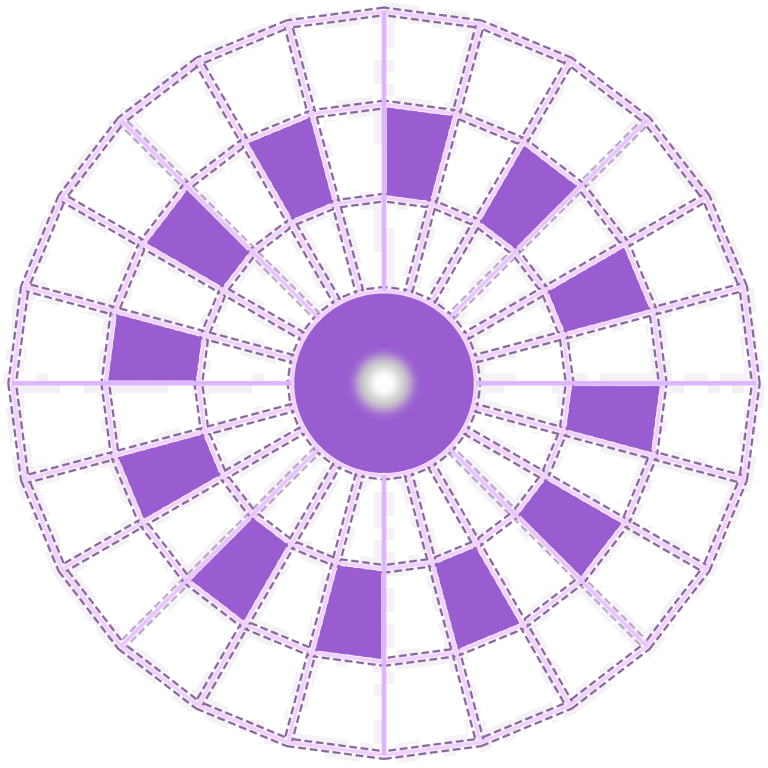
Give the GLSL for this background, as a three.js fragment shader.

```glsl
varying vec2 vUv;

const float PI = 3.14159265;
const float SECTORS = 24.0;
const float STEP = 2.0 * PI / SECTORS;
const vec2 CENTER = vec2(0.5, 0.501);

// Ring radii, measured at the polygon corners
const float HUB_RING = 0.1205;
const float RING_GAP = 0.1212;
const float OUTER_RING = HUB_RING + 3.0 * RING_GAP;
const float DISC_RADIUS = 0.1168;
const float GLOW_RADIUS = 0.056;

// Line profile
const float CORE_HALF = 0.0024;
const float AXIS_HALF = 0.0030;
const float EDGE_OFFSET = 0.0050;
const float EDGE_HALF = 0.0015;
const float CELL_INSET = 0.0036;
const float DASH_PERIOD = 0.0150;
const float DASH_FILL = 0.68;
const float SOFTNESS = 0.0010;

// Blocky pale fringe around the lines
const float FRINGE_BLOCKS = 64.0;
const float FRINGE_REACH = 0.013;

const vec3 WHITE = vec3(1.0);
const vec3 PURPLE = vec3(0.60, 0.36, 0.82);
const vec3 LILAC = vec3(0.95, 0.82, 1.00);
const vec3 AXIS_LILAC = vec3(0.87, 0.71, 1.00);
const vec3 DASH_COLOR = vec3(0.53, 0.40, 0.62);
const vec3 FRINGE_COLOR = vec3(0.94, 0.93, 0.95);

float hash(vec2 p) {
  return fract(sin(dot(p, vec2(127.1, 311.7))) * 43758.5);
}

// 1 where the signed distance is negative
float cover(float d) {
  return 1.0 - smoothstep(-SOFTNESS, SOFTNESS, d);
}

// Dashes along a line, with a phase that differs on each side
float dashes(float along, float side) {
  float t = fract(along / DASH_PERIOD + 0.4 * step(0.0, side));
  float d = (abs(t - 0.5) - 0.5 * DASH_FILL) * DASH_PERIOD;
  return cover(d);
}

float dashedEdges(float offset, float along) {
  float rail = abs(abs(offset) - EDGE_OFFSET) - EDGE_HALF;
  return cover(rail) * dashes(along, offset);
}

void main() {
  vec2 p = vUv - CENTER;
  float r = length(p);
  float angle = atan(p.y, p.x);

  // Fold into one sector; polyRadius is constant along each polygon
  float sector = floor(angle / STEP);
  float sideAngle = angle - (sector + 0.5) * STEP;
  float polyRadius = r * cos(sideAngle) / cos(0.5 * STEP);

  // Signed offset from the nearest spoke
  float spoke = floor(angle / STEP + 0.5);
  float spokeOffset = r * sin(angle - spoke * STEP);
  float isAxis = 1.0 - step(0.5, mod(spoke + SECTORS, 6.0));
  float isDiagonal = 1.0 - step(0.5, abs(mod(spoke + SECTORS, 6.0) - 3.0));
  float spokeSpan = cover(HUB_RING - polyRadius) * cover(polyRadius - OUTER_RING);

  // Signed offset from the nearest ring
  float ring = clamp(floor((polyRadius - HUB_RING) / RING_GAP + 0.5), 0.0, 3.0);
  float ringRadius = HUB_RING + ring * RING_GAP;
  float ringOffset = polyRadius - ringRadius;

  // Patchy fringe
  vec2 block = floor(vUv * FRINGE_BLOCKS);
  float lineDistance = min(abs(ringOffset), mix(1.0, abs(spokeOffset), spokeSpan));
  float fringe = step(0.5, hash(block)) * cover(lineDistance - FRINGE_REACH);
  vec3 color = mix(WHITE, FRINGE_COLOR, 0.75 * fringe);

  // Dashed edges, then pale cores
  float spokeEdges = dashedEdges(spokeOffset, r) * spokeSpan * (1.0 - isAxis);
  spokeEdges *= 1.0 - 0.45 * isDiagonal;
  float ringEdges = dashedEdges(ringOffset, sideAngle * ringRadius);
  color = mix(color, DASH_COLOR, max(spokeEdges, ringEdges));

  float coreHalf = mix(CORE_HALF, AXIS_HALF, isAxis);
  vec3 coreColor = mix(LILAC, AXIS_LILAC, max(isAxis, 0.5 * isDiagonal));
  color = mix(color, LILAC, cover(abs(ringOffset) - CORE_HALF));
  color = mix(color, coreColor, cover(abs(spokeOffset) - coreHalf) * spokeSpan);

  // Alternating filled cells in the middle band
  float bandMiddle = HUB_RING + 1.5 * RING_GAP;
  float bandDistance = abs(polyRadius - bandMiddle) - 0.5 * RING_GAP;
  float cellDistance = max(bandDistance, -abs(spokeOffset)) + CELL_INSET;
  float isFilled = mod(sector + SECTORS, 2.0);
  color = mix(color, PURPLE, cover(cellDistance) * isFilled);

  // Central disc with a white glow
  float glow = 1.0 - smoothstep(0.0, GLOW_RADIUS, r);
  vec3 grayGlow = mix(PURPLE, vec3(0.80), smoothstep(0.0, 0.6, glow));
  vec3 discColor = mix(grayGlow, WHITE, smoothstep(0.5, 1.0, glow));
  color = mix(color, discColor, cover(r - DISC_RADIUS));

  gl_FragColor = vec4(color, 1.0);
}
```
